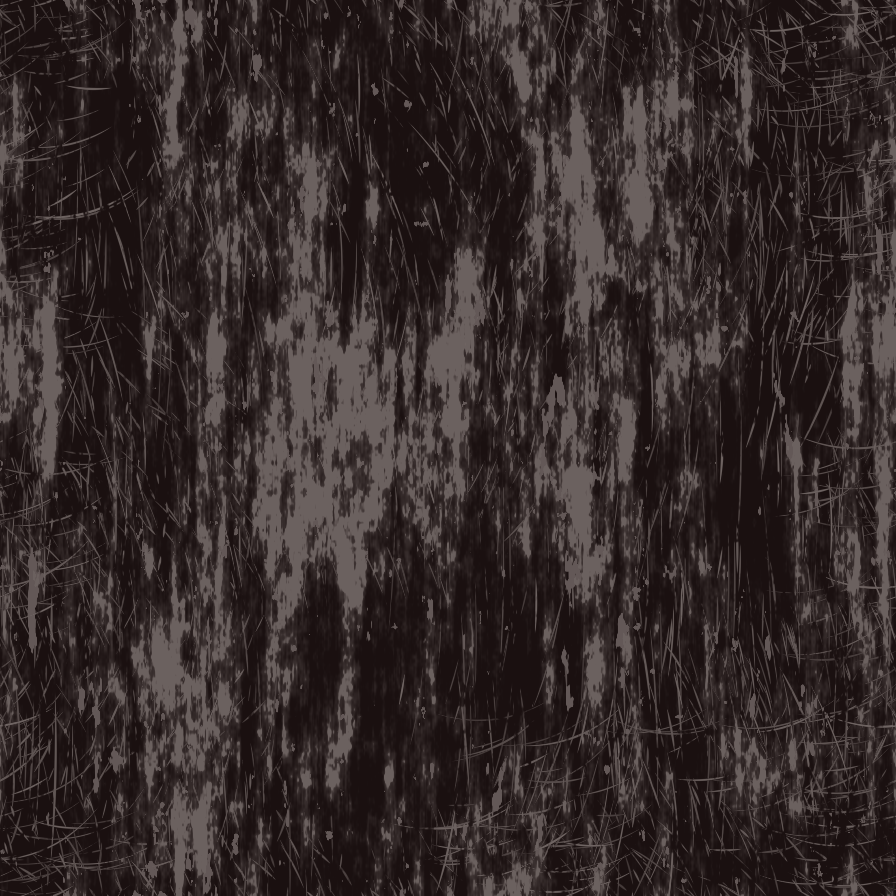
Write a Shadertoy shader that draws this texture.

```glsl
const vec3 DARK_PAINT = vec3(0.102, 0.064, 0.064);
const vec3 BARE_METAL = vec3(0.437, 0.396, 0.388);

// Integer hash: three random values in 0..1
vec3 hash3(vec2 cell, float seed) {
    uvec3 v = uvec3(ivec3(vec3(cell, seed))) * 1664525u + 1013904223u;
    v.x += v.y * v.z; v.y += v.z * v.x; v.z += v.x * v.y;
    v ^= v >> 16u;
    v.x += v.y * v.z; v.y += v.z * v.x; v.z += v.x * v.y;
    return vec3(v) * exp2(-32.0);
}

// Value noise that wraps after a whole number of cells
float noise(vec2 uv, vec2 cells, float seed) {
    vec2 p = uv * cells;
    vec2 i = floor(p);
    vec2 f = fract(p);
    f = f * f * (3.0 - 2.0 * f);
    float a = hash3(mod(i, cells), seed).x;
    float b = hash3(mod(i + vec2(1, 0), cells), seed).x;
    float c = hash3(mod(i + vec2(0, 1), cells), seed).x;
    float d = hash3(mod(i + vec2(1, 1), cells), seed).x;
    return mix(mix(a, b, f.x), mix(c, d, f.x), f.y);
}

// Layered noise; a higher gain gives a rougher result
float fbm(vec2 uv, vec2 cells, float gain, float seed) {
    float sum = 0.0, weight = 1.0, total = 0.0;
    for (int octave = 0; octave < 4; octave++) {
        sum += weight * noise(uv, cells, seed + float(octave));
        total += weight;
        weight *= gain;
        cells *= 2.0;
    }
    return sum / total - 0.5;
}

// One bent line, thinning towards both ends
float stroke(vec2 p, float angle, float halfLength, float halfWidth, float bend, float blur) {
    float c = cos(angle), s = sin(angle);
    vec2 q = vec2(c * p.x + s * p.y, c * p.y - s * p.x);
    float taper = 1.0 - q.x * q.x / (halfLength * halfLength);
    float d = abs(q.y - bend * q.x * q.x) - halfWidth * max(taper, 0.0);
    return (1.0 - smoothstep(-blur, blur, d)) * smoothstep(0.0, 0.3, taper);
}

// Clustered strokes whose direction drifts over the canvas
float scratches(vec2 uv, float count, int perCell, float angle, float drift, float spread,
                float reach, float bend, float threshold, float seed, float blur) {
    vec2 home = floor(uv * count);
    float mark = 0.0;
    for (int y = -1; y <= 1; y++)
    for (int x = -1; x <= 1; x++) {
        vec2 cell = home + vec2(x, y);
        vec2 id = mod(cell, count);
        vec2 middle = (id + 0.5) / count;
        float density = smoothstep(threshold, threshold + 0.14, fbm(middle, vec2(5, 4), 0.5, seed));
        float heading = angle + (noise(middle, vec2(5), seed + 9.0) - 0.5) * drift;
        for (int k = 0; k < perCell; k++) {
            vec3 place = hash3(id, seed + 20.0 + float(k));
            if (place.z > density) continue;
            vec3 form = hash3(id, seed + 50.0 + float(k));
            vec2 p = uv - (cell + place.xy) / count;
            float turn = heading + (form.x - 0.5) * spread;
            float halfLength = reach * mix(0.25, 1.0, form.y * form.y);
            float halfWidth = mix(0.0005, 0.0013, form.z);
            float strength = mix(0.5, 1.0, fract(form.z * 7.0));
            mark = max(mark, strength * stroke(p, turn, halfLength, halfWidth, bend, blur));
        }
    }
    return mark;
}

void mainImage(out vec4 fragColor, in vec2 fragCoord) {
    vec2 uv = fragCoord / iResolution.xy;
    float blur = 0.7 / iResolution.y;

    // Worn patches broken up by streaks, hair-fine streaks and grain
    float patches = fbm(uv, vec2(9, 4), 0.5, 100.0);
    float streaks = fbm(uv, vec2(36, 4), 0.6, 110.0);
    float hairs = fbm(uv, vec2(90, 7), 0.7, 120.0);
    float grain = fbm(uv, vec2(60, 30), 0.85, 130.0);
    float wear = 0.9 * patches + 0.7 * streaks + 0.75 * hairs + 0.65 * grain;
    float haze = 0.74 * smoothstep(-0.14, 0.5, wear);
    float bare = smoothstep(0.17, 0.29, wear + 0.25 * grain);
    float value = mix(haze, 0.95, bare);

    // Ragged flakes, tall slivers and small specks
    float tall = fbm(uv, vec2(56, 14), 0.65, 140.0) + 0.35 * patches + 0.3 * grain;
    float specks = fbm(uv, vec2(110, 60), 0.6, 150.0) + 0.4 * streaks;
    float flakes = max(smoothstep(0.25, 0.28, tall), smoothstep(0.27, 0.32, specks));
    value = max(value, 0.85 * flakes);

    // Long upright hairlines, steep scratches, sweeping arcs and short ticks
    float upright = scratches(uv, 8.0, 7, 1.57, 0.1, 0.14, 0.11, 0.3, -0.06, 500.0, blur);
    float steep = scratches(uv, 12.0, 7, 1.65, 0.9, 0.45, 0.075, 1.0, -0.03, 200.0, blur);
    float arcs = scratches(uv, 10.0, 16, 0.2, 0.5, 0.6, 0.08, 3.5, 0.07, 300.0, blur);
    float ticks = scratches(uv, 28.0, 4, 1.7, 1.2, 1.0, 0.03, 2.0, -0.04, 400.0, blur);
    float broken = smoothstep(-0.2, -0.03, grain);
    value = max(value, broken * max(max(steep, arcs), max(0.85 * upright, 0.9 * ticks)));

    fragColor = vec4(mix(DARK_PAINT, BARE_METAL, value), 1.0);
}
```
